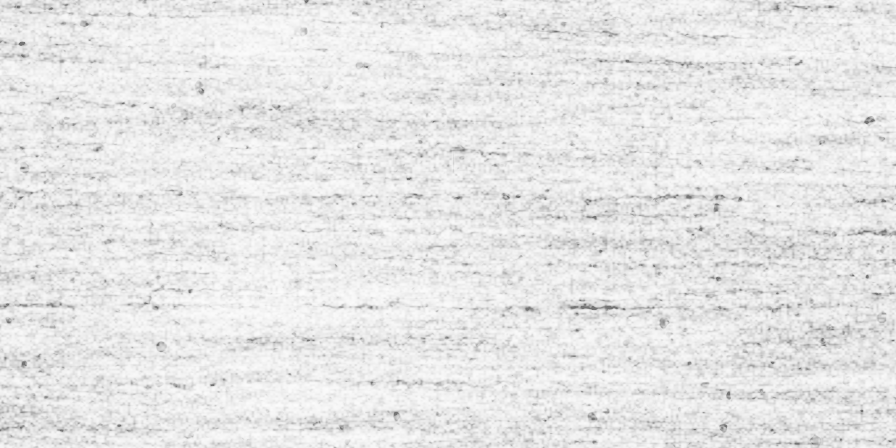
A Shadertoy shader for this texture:

```glsl
// Pale brushed concrete: ragged horizontal trowel lines, fine grain, small pits,
// a few scratches and smooth patches. All layers add up to one "soil" value,
// which an exponential turns into darkness, so deep tones stay rare.

float hash(vec2 p) {
    vec3 q = fract(vec3(p.xyx) * 0.1031);
    q += dot(q, q.yzx + 33.33);
    return fract((q.x + q.y) * q.z);
}

// Smooth value noise, 0 to 1
float noise(vec2 p) {
    vec2 cell = floor(p), f = fract(p);
    f = f * f * (3.0 - 2.0 * f);
    float low = mix(hash(cell), hash(cell + vec2(1, 0)), f.x);
    float high = mix(hash(cell + vec2(0, 1)), hash(cell + vec2(1, 1)), f.x);
    return mix(low, high, f.y);
}

// Same noise, -1 to 1
float signedNoise(vec2 p) {
    return 2.0 * noise(p) - 1.0;
}

// Broken horizontal lines, one per row, with wavering edges
float ridges(vec2 p, float rows, float halfWidth, float seed, float pixel) {
    float row = floor(p.y * rows);
    float id = row + seed;
    float centre = (row + mix(0.3, 0.7, hash(vec2(id, seed)))) / rows;
    float wobble = halfWidth * (signedNoise(vec2(p.x * 48.0, id))
                 + 0.8 * signedNoise(vec2(p.x * 13.0, id + 40.0)));
    float width = halfWidth * mix(0.3, 1.4, noise(vec2(p.x * 65.0, id + 80.0)));
    float blur = max(pixel, 0.6 * halfWidth);
    float line = 1.0 - smoothstep(width - blur, width + blur, abs(p.y - centre + wobble));
    float runs = smoothstep(0.2, 0.75, noise(vec2(p.x * 5.0, id + 120.0)));
    float breaks = smoothstep(0.1, 0.6, noise(vec2(p.x * 28.0, id + 160.0)));
    return line * runs * breaks * mix(0.4, 1.2, hash(vec2(seed, id)));
}

// Scattered spots, one candidate per jittered cell; share is how many exist
float spots(vec2 p, float cells, float radius, vec2 squeeze, float share, float pixel) {
    vec2 home = floor(p * cells);
    float cover = 0.0;
    for (int j = -1; j <= 1; j++) {
        for (int i = -1; i <= 1; i++) {
            vec2 id = home + vec2(i, j) + cells;
            vec2 jitter = vec2(hash(id + 7.1), hash(id + 19.7));
            vec2 centre = (id - cells + jitter) / cells;
            float size = radius * mix(0.45, 1.0, hash(id + 31.3));
            float dist = length((p - centre) * squeeze);
            float spot = 1.0 - smoothstep(size - pixel, size + pixel, dist);
            float strength = mix(0.5, 1.0, hash(id + 53.9));
            cover = max(cover, spot * strength * step(hash(id + 71.3), share));
        }
    }
    return cover;
}

void mainImage(out vec4 fragColor, in vec2 fragCoord) {
    float pixel = max(1.0 / iResolution.y, 0.002);
    vec2 p = fragCoord / iResolution.y;

    // Trowel direction: level below, sinking to the right near the top
    vec2 brushed = p;
    brushed.y += 0.04 * p.x * p.y * p.y + 0.003 * sin(p.x * 4.0 + p.y * 9.0);

    // Soft streaks, clouds and grain
    float soil = -0.4;
    soil += 0.7 * signedNoise(brushed * vec2(1.5, 32.0));
    soil += 0.7 * signedNoise(brushed * vec2(7.0, 95.0) + 11.0);
    soil += 0.5 * signedNoise(p * vec2(1.6, 2.4) + 5.0);
    soil += 0.8 * signedNoise(p * vec2(80.0, 125.0) + 23.0);
    soil += 1.1 * signedNoise(p * vec2(170.0, 200.0) + 37.0);

    // Trowel lines from bold to hair thin
    soil += 1.6 * ridges(brushed, 11.0, 0.0055, 3.0, pixel);
    soil += 1.2 * ridges(brushed, 27.0, 0.0035, 210.0, pixel);
    soil += 0.8 * ridges(brushed, 58.0, 0.0022, 420.0, pixel);

    // Pale smooth patches with a faint rim
    vec2 rough = vec2(signedNoise(p * 30.0), signedNoise(p * 30.0 + 60.0));
    float patchCover = spots(p + 0.014 * rough, 2.5, 0.036, vec2(0.9, 1.2), 0.14, pixel);
    soil = mix(soil, 0.4 * soil - 0.7, patchCover);
    soil += 2.0 * patchCover * (1.0 - patchCover);

    // Pits, specks and upright scratches
    vec2 chipped = p + 0.003 * vec2(signedNoise(p * 110.0), signedNoise(p * 110.0 + 90.0));
    soil += 2.3 * spots(chipped, 9.0, 0.0115, vec2(1.0, 0.9), 0.25, pixel);
    soil += 1.7 * spots(chipped, 26.0, 0.0065, vec2(0.85, 1.1), 0.35, pixel);
    soil += 1.3 * spots(chipped, 55.0, 0.0040, vec2(0.8, 1.2), 0.3, pixel);
    soil += 1.6 * spots(p, 2.2, 0.032, vec2(11.0, 1.0), 0.2, 4.0 * pixel);

    float darkness = 0.09 * exp(0.6 * min(soil, 3.0));
    fragColor = vec4(vec3(1.0 - darkness), 1.0);
}
```
